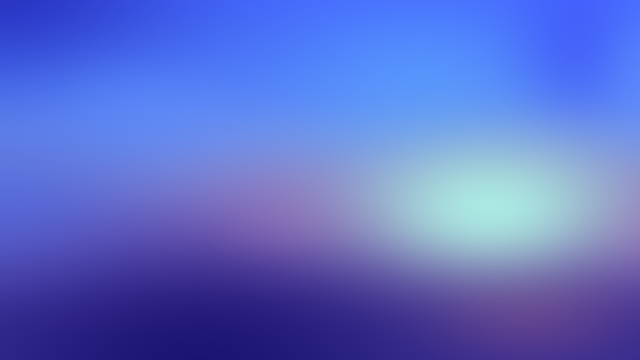
This background is drawn by a WebGL 1 fragment shader. Its source:

```glsl
precision highp float;
// Soft blurred backdrop: blue sky tones sinking through mauve into indigo,
// with a mint light at the lower right. A smooth vertical colour ramp is
// tinted by a stack of elliptical Gaussian glows.

uniform vec2 u_resolution;

// Vertical ramp, from bottom to top
const float STOP_SPACING = 0.125;
const float STOP_WIDTH = 0.1;
const vec3 FLOOR_INDIGO = vec3(0.20, 0.17, 0.56);
const vec3 LOW_INDIGO   = vec3(0.22, 0.17, 0.56);
const vec3 VIOLET       = vec3(0.34, 0.26, 0.64);
const vec3 MAUVE        = vec3(0.49, 0.39, 0.72);
const vec3 HAZE         = vec3(0.54, 0.54, 0.81);
const vec3 PALE_BLUE    = vec3(0.45, 0.58, 0.92);
const vec3 SKY_BLUE     = vec3(0.32, 0.50, 0.98);
const vec3 HIGH_BLUE    = vec3(0.29, 0.45, 0.98);
const vec3 TOP_BLUE     = vec3(0.27, 0.41, 1.00);

// Glow colours
const vec3 NAVY      = vec3(0.13, 0.15, 0.70);
const vec3 AZURE     = vec3(0.35, 0.63, 1.00);
const vec3 SOFT_BLUE = vec3(0.38, 0.57, 1.00);
const vec3 ROYAL     = vec3(0.25, 0.33, 0.97);
const vec3 COBALT    = vec3(0.24, 0.39, 0.91);
const vec3 MIDNIGHT  = vec3(0.07, 0.04, 0.40);
const vec3 ROSE      = vec3(0.62, 0.45, 0.72);
const vec3 PLUM      = vec3(0.46, 0.28, 0.55);
const vec3 SAGE      = vec3(0.64, 0.69, 0.68);
const vec3 MINT      = vec3(0.67, 0.92, 0.89);

// Centre of the main light, in canvas fractions
const vec2 LIGHT = vec2(0.765, 0.425);

// Weighted colour of one ramp stop; alpha carries the weight
vec4 rampStop(vec3 color, float index, float y) {
  float d = (y - index * STOP_SPACING) / STOP_WIDTH;
  return vec4(color, 1.0) * exp(-d * d);
}

vec3 verticalRamp(float y) {
  vec4 sum = rampStop(FLOOR_INDIGO, 0.0, y);
  sum += rampStop(LOW_INDIGO, 1.0, y);
  sum += rampStop(VIOLET, 2.0, y);
  sum += rampStop(MAUVE, 3.0, y);
  sum += rampStop(HAZE, 4.0, y);
  sum += rampStop(PALE_BLUE, 5.0, y);
  sum += rampStop(SKY_BLUE, 6.0, y);
  sum += rampStop(HIGH_BLUE, 7.0, y);
  sum += rampStop(TOP_BLUE, 8.0, y);
  return sum.rgb / sum.a;
}

// Tints the base with an elliptical Gaussian glow
vec3 glow(vec3 base, vec3 tint, vec2 offset, vec2 radius, float strength) {
  vec2 d = offset / radius;
  return mix(base, tint, strength * exp(-dot(d, d)));
}

void main() {
  vec2 uv = gl_FragCoord.xy / u_resolution;
  vec3 color = verticalRamp(uv.y);

  // Upper sky
  color = glow(color, NAVY, uv - vec2(0.0, 1.05), vec2(0.27, 0.28), 0.8);
  color = glow(color, AZURE, uv - vec2(0.66, 0.76), vec2(0.20, 0.22), 0.65);
  color = glow(color, SOFT_BLUE, uv - vec2(0.22, 0.68), vec2(0.15, 0.14), 0.5);
  color = glow(color, ROYAL, uv - vec2(0.90, 0.89), vec2(0.09, 0.22), 0.6);
  color = glow(color, SOFT_BLUE, uv - vec2(1.02, 0.78), vec2(0.07, 0.20), 0.5);

  // Left side and floor
  color = glow(color, COBALT, uv - vec2(0.0, 0.44), vec2(0.25, 0.22), 0.6);
  color = glow(color, MIDNIGHT, uv - vec2(0.31, -0.02), vec2(0.28, 0.30), 0.7);

  // Warm tints around the light
  color = glow(color, ROSE, uv - vec2(0.46, 0.41), vec2(0.12, 0.13), 0.4);
  color = glow(color, ROSE, uv - vec2(1.02, 0.38), vec2(0.10, 0.15), 0.5);
  color = glow(color, PLUM, uv - vec2(0.83, 0.13), vec2(0.15, 0.14), 0.6);

  // Main light: muted halo, then bright core
  color = glow(color, SAGE, uv - LIGHT, vec2(0.22, 0.20), 0.5);
  color = glow(color, MINT, uv - LIGHT, vec2(0.18, 0.165), 0.97);

  gl_FragColor = vec4(color, 1.0);
}
```
